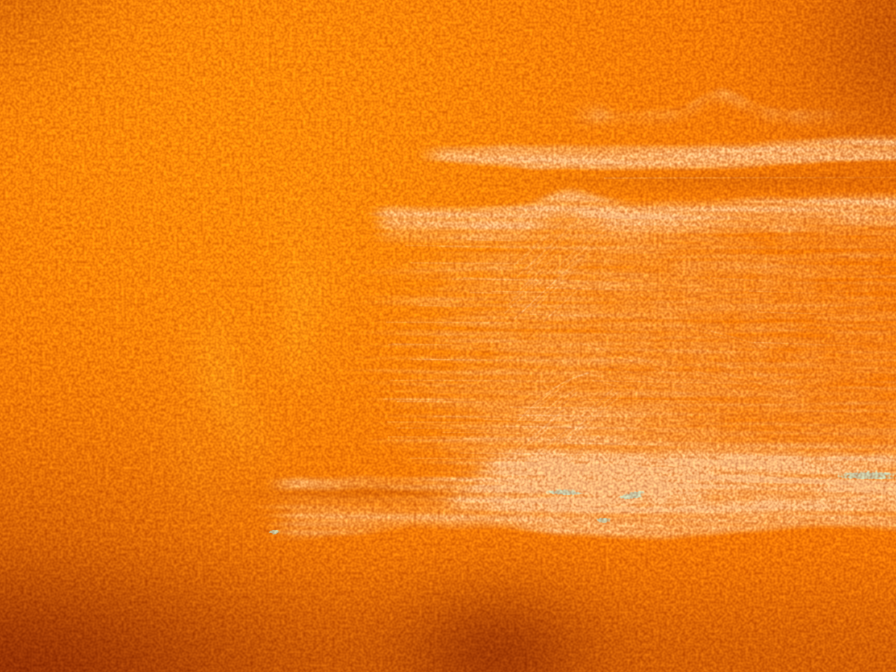
Reproduce this texture procedurally as a WebGL 2 fragment shader.

```glsl
#version 300 es
precision highp float;
// Grainy orange metal with a scuffed, pale patch reaching in from the right.
// Soft glows shade the paint, curved bands and stretched gradient noise build
// the scuffs, loops scatter the scratches, and fine noise adds the grain.
uniform vec2 u_resolution;
out vec4 fragColor;

float hash(vec2 p) {
    vec3 q = fract(p.xyx * vec3(0.1031, 0.103, 0.0973));
    q += dot(q, q.yzx + 33.33);
    return fract((q.x + q.y) * q.z);
}

float gradDot(vec2 cell, vec2 f, vec2 corner) {
    float angle = 6.2832 * hash(cell + corner);
    return dot(vec2(cos(angle), sin(angle)), f - corner);
}

// Gradient noise
float noise(vec2 p) {
    vec2 c = floor(p), f = fract(p), s = f * f * (3.0 - 2.0 * f);
    return mix(mix(gradDot(c, f, vec2(0, 0)), gradDot(c, f, vec2(1, 0)), s.x),
               mix(gradDot(c, f, vec2(0, 1)), gradDot(c, f, vec2(1, 1)), s.x), s.y);
}

float glow(vec2 p, float x, float y, float rx, float ry) {
    vec2 d = (p - vec2(x, y)) / vec2(rx, ry);
    return exp(-dot(d, d));
}

// Strip between two limits, each with its own softness
float band(float v, float low, float high, float softLow, float softHigh) {
    return smoothstep(low - softLow, low + softLow, v)
         * (1.0 - smoothstep(high - softHigh, high + softHigh, v));
}

// Thin line that fades toward its far end
float scratch(vec2 p, vec2 a, vec2 d) {
    float t = clamp(dot(p - a, d) / dot(d, d), 0.0, 1.0);
    float dist = length(p - a - d * t);
    return (1.0 - smoothstep(0.0, 0.0012 + 0.7 / u_resolution.y, dist)) * (1.0 - 0.7 * t);
}

void main() {
    vec2 p = gl_FragCoord.xy / u_resolution * vec2(1.3333, 1.0);
    float wobble = noise(p * vec2(14, 9));
    float streak = noise(vec2(p.x * 4.0, p.y * 110.0 + p.x * 2.0));
    float fibre = noise(vec2(p.x * 9.0 + 40.0, p.y * 210.0));
    float rub = noise(mat2(0.77, -0.64, 0.64, 0.77) * p * 33.0);

    // Paint: brighter upper left, shadows along the bottom and upper right
    vec3 color = mix(vec3(0.95, 0.465, 0.025), vec3(0.985, 0.54, 0.035), glow(p, 0.36, 0.78, 0.6, 0.5));
    color += vec3(0.01, 0.055, 0.035) * (0.7 + wobble)
           * (glow(p, 0.33, 0.39, 0.07, 0.11) + glow(p, 0.45, 0.54, 0.05, 0.12));
    float shadow = 0.42 * glow(p, -0.02, -0.05, 0.38, 0.3)
                 + 0.32 * glow(p, 0.74, 0.03, 0.13, 0.1)
                 + 0.2 * (1.0 - smoothstep(0.0, 0.22, p.y))
                 + 0.28 * glow(p, 1.36, 0.94, 0.16, 0.17)
                 + 0.16 * glow(p, 0.0, 1.02, 0.15, 0.12)
                 + 0.12 * glow(p, 0.56, 0.267, 0.16, 0.012)
                 + 0.1 * glow(p, 1.1, 0.73, 0.25, 0.014);
    color *= 1.0 - shadow * vec3(0.62, 0.95, 0.6);

    // Upper streak, tapered at its left tip
    float taper = smoothstep(0.61, 0.82, p.x);
    float axis = 0.769 + 0.014 * smoothstep(1.0, 1.35, p.x) - 0.004 * taper;
    float upper = band(p.y + wobble * 0.004, axis - 0.007 - 0.009 * taper,
                       axis + 0.009 + 0.007 * taper, 0.004, 0.008);
    upper *= smoothstep(0.615, 0.67, p.x) * (0.78 + 0.5 * streak);

    // Second band, with a hump near the middle
    float crest = 0.69 + 0.018 * smoothstep(0.75, 1.3, p.x) + 0.025 * glow(p, 0.85, 0.7, 0.06, 0.3);
    float second = band(p.y + wobble * 0.006, crest - 0.039, crest, 0.021, 0.008);
    second *= smoothstep(0.55, 0.59, p.x + 0.05 * streak) * (0.62 + 0.4 * streak);

    // Wide field of sideways wear
    float field = band(p.y, 0.24, crest - 0.01, 0.025, 0.025) * smoothstep(0.54, 0.72, p.x + 0.12 * streak);
    field *= 0.17 + 0.25 * glow(p, 0.88, 0.56, 0.2, 0.18) + 0.34 * glow(p, 0.96, 0.31, 0.34, 0.09)
           + 0.16 * glow(p, 0.83, 0.36, 0.09, 0.09) + 0.42 * streak + 0.25 * fibre + 0.16 * rub;

    // Lower band with a crisp wavy bottom, and a sliver above its left end
    float base = 0.208 + 0.009 * sin((p.x - 0.53) * 11.0) + 0.005 * wobble;
    float top = mix(0.25, 0.325, smoothstep(0.63, 0.78, p.x));
    float lower = band(p.y, base, top, 0.006, 0.022) * smoothstep(0.38, 0.46, p.x + 0.04 * streak);
    lower *= mix(0.45, 0.64, smoothstep(0.5, 0.85, p.x)) + 0.42 * streak + 0.12 * rub;
    float sliver = band(p.y + 0.006 * wobble, 0.274, 0.29, 0.006, 0.006)
                 * band(p.x, 0.42, 0.76, 0.03, 0.06) * (0.45 + 0.8 * streak);

    // Faint smears above the upper streak
    float arch = 0.834 + 0.03 * glow(p, 1.075, 0.8, 0.045, 1.0) - 0.12 * (p.x - 1.1) * (p.x - 1.1);
    float smear = 0.3 * band(p.y, arch - 0.014, arch + 0.004, 0.012, 0.006) * band(p.x, 0.94, 1.25, 0.07, 0.06);
    smear = (smear + 0.45 * glow(p, 0.886, 0.827, 0.022, 0.014)) * (0.75 + rub);

    // Scattered scratches: level, rising and falling, plus one long arc
    float marks = 0.5 * scratch(p, vec2(0.9, 0.735), vec2(0.44, 0.001));
    for (int i = 0; i < 40; i++) {
        float k = float(i), r = hash(vec2(k, 3.7)), s = hash(vec2(k, 9.1));
        marks += 0.38 * scratch(p, vec2(0.57 + 0.65 * r * r, 0.3 + 0.36 * s), vec2(0.08 + 0.18 * fract(r * 7.0), -0.006 * r));
        if (i > 15) continue;
        marks += 0.3 * scratch(p, vec2(0.8 + 0.13 * r, 0.35 + 0.09 * s), vec2(-0.07, -0.06));
        marks += 0.3 * scratch(p, vec2(0.74 + 0.1 * r, 0.52 + 0.1 * s), vec2(0.09, 0.085));
        marks += 0.2 * scratch(p, vec2(0.86 + 0.25 * s, 0.42 + 0.1 * r), vec2(0.14, -0.04));
    }
    vec2 bend = p - vec2(0.0, 0.012 * sin((p.x - 0.77) * 30.0));
    marks += 0.6 * scratch(bend, vec2(0.875, 0.445), vec2(-0.105, -0.072));

    // Combine the wear, then add bluish flecks and grain
    float grain = noise(p * 255.0) + 0.6 * noise(p * 140.0 + 70.0);
    float wear = max(max(upper, second), max(lower, sliver)) + max(field, 0.0) * 0.8 + smear + min(marks, 0.7) * 0.6;
    color = mix(color, vec3(0.975, 0.71, 0.46), clamp(wear * (1.0 + 0.35 * grain), 0.0, 1.0));
    float fleck = glow(p, 0.842, 0.267, 0.026, 0.006) + glow(p, 0.94, 0.3 * p.x - 0.02, 0.02, 0.007)
                + glow(p, 0.898, 0.226, 0.011, 0.005) + glow(p, 1.29, 0.293, 0.05, 0.007)
                + glow(p, 0.408, 0.207, 0.008, 0.005);
    fleck = smoothstep(0.3, 0.8, fleck + 0.7 * fibre + 0.35 * grain) * min(fleck * 2.0, 1.0);
    color = mix(color, vec3(0.76, 0.78, 0.66), 0.85 * fleck);
    color *= 1.0 + grain * vec3(0.12, 0.24, 0.25);
    fragColor = vec4(clamp(color + 0.02 * grain, 0.0, 1.0), 1.0);
}
```
